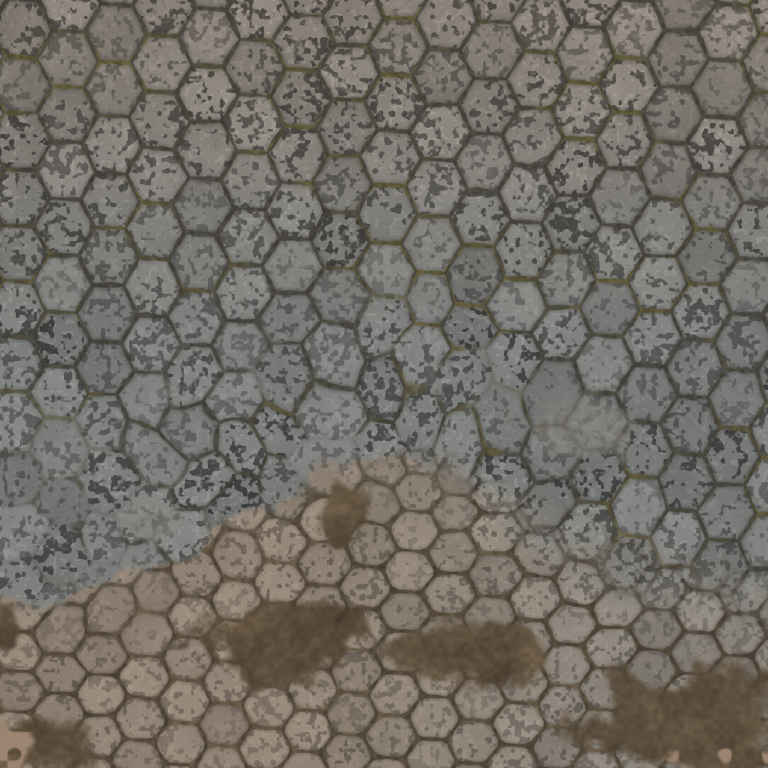
This texture is drawn by a three.js fragment shader. Its source:

```glsl
// Worn hexagonal paving: cool large setts above, warm small setts below, with bare soil patches.
varying vec2 vUv;

float hash(vec2 p) {
  vec3 q = fract(vec3(p.xyx) * 0.1031);
  q += dot(q, q.yzx + 33.33);
  return fract((q.x + q.y) * q.z);
}

float noise(vec2 p) {
  vec2 i = floor(p), f = fract(p);
  f = f * f * (3.0 - 2.0 * f);
  return mix(mix(hash(i), hash(i + vec2(1.0, 0.0)), f.x),
             mix(hash(i + vec2(0.0, 1.0)), hash(i + vec2(1.0)), f.x), f.y);
}

float fbm(vec2 p) {
  float sum = 0.0, amp = 0.5;
  for (int i = 0; i < 4; i++) {
    sum += amp * noise(p);
    p = p * 2.07 + 17.3;
    amp *= 0.5;
  }
  return sum / 0.9375;
}

// Sheared lattice coordinates: rows are 1 apart, columns 0.866 apart.
vec2 lattice(vec2 p, vec2 centre, vec2 pitch, float slope, float lean, float fan) {
  vec2 d = p - centre;
  d.x -= d.y * (lean + fan * d.x);
  d.y += slope * d.x;
  return d / pitch * vec2(0.866, 1.0);
}

// Offset from the nearest hexagon centre (xy) and its cell number (zw).
vec4 hexCell(vec2 q) {
  vec2 period = vec2(1.732, 1.0);
  vec2 a = mod(q + period * 0.5, period) - period * 0.5;
  vec2 b = mod(q, period) - period * 0.5;
  vec2 c = dot(a, a) < dot(b, b) ? a : b;
  return vec4(c, floor((q - c) / (period * 0.5) + 0.5));
}

// Distance inward from the edge; rounding cuts the corners.
float hexEdge(vec2 c, float rounding) {
  vec2 a = abs(c);
  return 0.5 - max(max(a.y, dot(a, vec2(0.866, 0.5))), length(c) * rounding);
}

// Grainy stone face with dark pits and pale grit, varied for each sett.
vec3 stoneFace(vec2 p, vec2 id, vec3 base, float wear) {
  float tone = hash(id + 7.0);
  float cover = wear * mix(0.45, 1.15, hash(id + 31.0));
  float grain = noise(p * 135.0) * 0.65 + noise(p * 260.0 + 9.0) * 0.35;
  float cluster = fbm(p * 24.0 + id);
  float pits = smoothstep(0.53, 0.70, grain + (cluster - 0.5) * 0.35);
  float grit = smoothstep(0.66, 0.85, noise(p * 210.0 + 40.0));
  vec3 col = base * (0.92 + 0.15 * tone + 0.16 * (cluster - 0.5));
  col *= 1.0 - 0.42 * pits * cover;
  return col + grit * vec3(0.055, 0.052, 0.05) * cover;
}

// Sett with a recessed joint; moss gathers along its upper edge.
vec3 sett(vec2 p, vec4 cell, float edge, float width, vec3 base, vec3 joint, vec3 moss,
          float wear, float jointAmount) {
  vec3 col = stoneFace(p, cell.zw, base, wear);
  float rough = edge + (noise(p * 95.0) - 0.5) * 0.035;
  col *= 1.0 - 0.13 * jointAmount * (1.0 - smoothstep(width, width + 0.10, rough));
  float growth = smoothstep(0.40, 0.70, fbm(p * 11.0 + 5.0)) * smoothstep(0.15, 0.4, abs(cell.y));
  vec3 gap = mix(joint, moss, growth) * (0.85 + 0.3 * noise(p * 180.0));
  return mix(gap, col, 1.0 - jointAmount * (1.0 - smoothstep(width - 0.02, width + 0.025, rough)));
}

// Soft ragged ellipse.
float patchMask(vec2 p, vec2 centre, vec2 radius) {
  float d = length((p - centre) / radius) + (fbm(p * 26.0) - 0.5) * 1.3;
  return 1.0 - smoothstep(0.70, 1.12, d);
}

void main() {
  vec2 p = vUv;

  // Border between the two pavings, crisp on the left and gradual on the right
  float hump = (p.x - 0.5) / 0.27;
  float border = 0.21 + 0.19 * exp(-hump * hump) + (fbm(p * 17.0) - 0.5) * 0.07;
  float softness = mix(0.012, 0.065, smoothstep(0.52, 0.75, p.x));
  float upper = smoothstep(-softness, softness, p.y - border);

  // Disturbed band where setts shift and merge
  float band = smoothstep(0.24, 0.04, abs(p.y - border - 0.08)) * smoothstep(0.95, 0.6, p.x);
  vec2 shift = vec2(noise(p * 13.0), noise(p * 13.0 + 50.0)) - 0.5;
  vec2 w = p + shift * (0.005 + 0.032 * band);
  float joints = 1.0 - 0.9 * band * smoothstep(0.42, 0.62, fbm(p * 12.0 + 3.0));

  // Large cool setts, warmer toward the top
  vec4 big = hexCell(lattice(w, vec2(0.509, 0.794), vec2(0.0605, 0.0729), 0.047, 0.0625, 0.09));
  vec3 cool = mix(vec3(0.485, 0.495, 0.485), vec3(0.535, 0.505, 0.47), smoothstep(0.5, 1.0, p.y));
  vec3 col = sett(p, big, hexEdge(big.xy, 0.85), 0.036, cool, vec3(0.28, 0.27, 0.24),
                  vec3(0.36, 0.34, 0.22), 1.0, joints);

  // Small warm setts with rounded corners
  vec4 small = hexCell(lattice(w, vec2(0.5156, 0.095), vec2(0.0547, 0.0545), 0.07, 0.11, 0.05));
  vec3 warm = mix(vec3(0.575, 0.52, 0.465), vec3(0.54, 0.515, 0.48), smoothstep(0.3, 0.9, p.x));
  vec3 lowCol = sett(p, small, hexEdge(small.xy, 0.93), 0.038, warm, vec3(0.31, 0.27, 0.22),
                     vec3(0.38, 0.33, 0.26), 0.6, mix(joints, 1.0, 0.5));
  col = mix(lowCol, col, upper);

  // Pale dust
  float dust = max(patchMask(p, vec2(0.75, 0.44), vec2(0.075, 0.04)),
                   patchMask(p, vec2(0.19, 0.32), vec2(0.04, 0.03)));
  col = mix(col, vec3(0.52, 0.51, 0.48) * (0.9 + 0.2 * noise(p * 120.0)), 0.55 * dust);

  // Bare soil
  float soil = max(patchMask(p, vec2(0.445, 0.33), vec2(0.03, 0.045)),
                   patchMask(p, vec2(0.37, 0.17), vec2(0.11, 0.06)));
  soil = max(soil, patchMask(p, vec2(0.605, 0.15), vec2(0.10, 0.055)));
  soil = max(soil, patchMask(p, vec2(0.89, 0.06), vec2(0.15, 0.07)));
  soil = max(soil, patchMask(p, vec2(0.06, 0.03), vec2(0.07, 0.045)));
  soil = max(soil, patchMask(p, vec2(0.0, 0.185), vec2(0.025, 0.035)));
  vec3 earth = mix(vec3(0.25, 0.21, 0.16), vec3(0.45, 0.38, 0.29), fbm(p * 20.0 + 8.0));
  col = mix(col, earth * (0.9 + 0.2 * noise(p * 150.0)), 0.92 * soil);

  // Loose rubble along the lower corners
  float rubble = max(patchMask(p, vec2(0.0, 0.03), vec2(0.04, 0.06)),
                     patchMask(p, vec2(0.93, 0.0), vec2(0.10, 0.025)));
  col = mix(col, vec3(0.61, 0.52, 0.44), rubble * smoothstep(0.4, 0.6, noise(p * 55.0)));

  gl_FragColor = vec4(col, 1.0);
}
```
